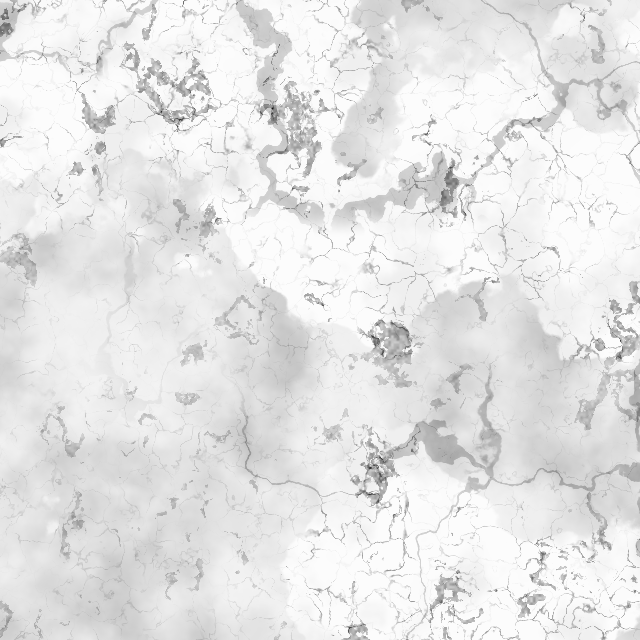
Write a WebGL 1 fragment shader that draws this texture.

```glsl
precision highp float;
uniform vec2 u_resolution;

const vec3 PLASTER = vec3(0.988);
const float PATCH_SCALE = 3.6;
const float PATCH_LEVEL = 0.495;
const float PATCH_DEPTH = 0.045;
const float CLOUD_DEPTH = 0.12;
const float HAZE_DEPTH = 0.05;
const float VEIN_CELLS = 25.0;
const float VEIN_WIDTH = 0.0017;
const float VEIN_DEPTH = 0.38;
const float THREAD_SCALE = 17.0;
const float THREAD_WIDTH = 0.014;
const float THREAD_DEPTH = 0.22;
const vec2 BLOT_SCALE = vec2(27.0, 19.0);
const float BLOT_LEVEL = 0.70;
const float BLOT_DEPTH = 0.33;
const float CRACK_CELLS = 2.5;
const float CRACK_DEPTH = 0.19;
const float CRACK_MIN_WIDTH = 0.002;
const float CRACK_MAX_WIDTH = 0.013;
const float GRAIN_SCALE = 230.0;

float hash(vec2 p) {
  vec3 q = fract(vec3(p.xyx) * 0.1031);
  q += dot(q, q.yzx + 33.33);
  return fract((q.x + q.y) * q.z);
}

vec2 hash2(vec2 p) {
  return vec2(hash(p), hash(p + 57.3));
}

float noise(vec2 p) {
  vec2 i = floor(p);
  vec2 f = fract(p);
  f = f * f * (3.0 - 2.0 * f);
  float low = mix(hash(i), hash(i + vec2(1.0, 0.0)), f.x);
  float high = mix(hash(i + vec2(0.0, 1.0)), hash(i + 1.0), f.x);
  return mix(low, high, f.y);
}

float fbm(vec2 p) {
  float sum = 0.0;
  float weight = 0.516;
  for (int i = 0; i < 5; i++) {
    sum += weight * noise(p);
    p = mat2(1.6, 1.2, -1.2, 1.6) * p + 13.7;
    weight *= 0.5;
  }
  return sum;
}

vec2 warp(vec2 p) {
  return vec2(fbm(p), fbm(p + 41.5)) - 0.5;
}

// Approximate distance to the nearest cell border
float cellBorder(vec2 p) {
  vec2 base = floor(p);
  float nearest = 8.0;
  float second = 8.0;
  for (int y = -1; y <= 1; y++) {
    for (int x = -1; x <= 1; x++) {
      vec2 cell = base + vec2(float(x), float(y));
      float d = length(cell + hash2(cell) - p);
      second = min(second, max(nearest, d));
      nearest = min(nearest, d);
    }
  }
  return 0.5 * (second - nearest);
}

void main() {
  vec2 p = gl_FragCoord.xy / min(u_resolution.x, u_resolution.y) + 3.0;
  vec2 fineWarp = warp(p * 28.0);
  vec2 broadWarp = warp(p * 5.0);
  float grain = noise(p * GRAIN_SCALE);
  float mottle = fbm(p * 45.0 + 9.0);

  // Ragged grey patches with cloudy interiors
  float region = fbm(p * PATCH_SCALE + 0.5 * broadWarp) + 0.06 * (mottle - 0.5);
  float stain = smoothstep(PATCH_LEVEL - 0.012, PATCH_LEVEL + 0.012, region);
  float cloud = smoothstep(0.32, 0.78, fbm(p * 7.0 + 21.0));
  float haze = smoothstep(0.45, 0.72, fbm(p * 11.0 + 63.0));
  float shade = stain * (PATCH_DEPTH + CLOUD_DEPTH * cloud * cloud);
  shade += HAZE_DEPTH * haze + 0.03 * stain * (mottle - 0.5);

  // Broken hairline veins, strongest on bare plaster
  float exposure = mix(1.0, 0.3, stain);
  float veinDistance = cellBorder((p + 0.06 * fineWarp) * VEIN_CELLS) / VEIN_CELLS;
  float vein = 1.0 - smoothstep(0.0, VEIN_WIDTH, veinDistance);
  float breakup = smoothstep(0.42, 0.70, fbm(p * 24.0 + 87.0));
  shade += VEIN_DEPTH * vein * (0.12 + breakup) * exposure * (0.4 + 0.6 * grain);

  float contour = abs(fbm(p * THREAD_SCALE + 34.0) - 0.5);
  float thread = 1.0 - smoothstep(0.0, THREAD_WIDTH, contour);
  float threadBreak = smoothstep(0.42, 0.66, noise(p * 31.0 + 5.0));
  shade += THREAD_DEPTH * thread * threadBreak * mix(1.0, 0.45, stain) * grain;

  // Clustered dark pits, slightly drawn out vertically
  float cluster = 0.14 * (fbm(p * 6.0 + 71.0) - 0.5);
  float pit = fbm(p * BLOT_SCALE + 3.0 * fineWarp + 15.0) + cluster;
  float blot = smoothstep(BLOT_LEVEL - 0.012, BLOT_LEVEL + 0.025, pit);
  shade += BLOT_DEPTH * blot * mix(1.0, 0.55, stain) * (0.45 + 0.75 * grain);

  // Long cracks of uneven width with a soft smoky border
  vec2 crackPoint = p + 0.3 * broadWarp + 0.05 * fineWarp;
  float crackDistance = cellBorder(crackPoint * CRACK_CELLS) / CRACK_CELLS;
  float swell = smoothstep(0.35, 0.85, noise(p * 6.0 + 29.0));
  float crackWidth = mix(CRACK_MIN_WIDTH, CRACK_MAX_WIDTH, swell);
  float present = smoothstep(0.36, 0.56, noise(p * 3.4 + 52.0));
  float crack = 1.0 - smoothstep(crackWidth - 0.001, crackWidth + 0.0015, crackDistance);
  float smoke = exp(-crackDistance / 0.018);
  shade += present * (CRACK_DEPTH * crack * (0.65 + 0.5 * mottle) + 0.06 * smoke * cloud);

  gl_FragColor = vec4(clamp(PLASTER - shade, 0.0, 1.0), 1.0);
}
```
